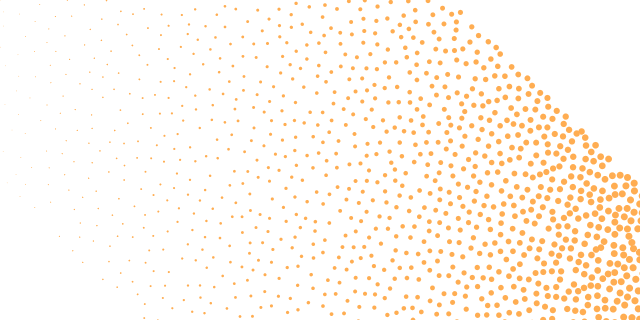
Give the GLSL for this background, as a Shadertoy shader.

```glsl
// A diagonal band of orange halftone dots on white, sparse and tiny at the left,
// dense and large at the right. Dots live on a jittered, relaxed log-polar grid,
// so their spacing shrinks towards a focus far beyond the right edge.

const vec3 PAPER = vec3(1.0);
const vec3 ORANGE = vec3(1.0, 0.68, 0.32);

// Lengths are in canvas heights.
const vec2 FOCUS = vec2(3.9, 0.5);        // point the spacing shrinks towards
const float SPACING = 0.0147;             // dot spacing per distance from FOCUS
const float GRID_TURN = 0.45;             // grid rotation in radians
const float JITTER = 0.8;                 // random offset, in cells
const float PUSH = 0.35;                  // strength of the relaxation
const float RADIUS_MIN = 0.0009;
const float RADIUS_GAIN = 0.0102;
const float RADIUS_POWER = 1.12;
const float RADIUS_SPAN = 2.0;            // width over which the dots grow

// Band borders: points on the inner side of each line carry dots.
const vec2 UPPER_NORMAL = vec2(0.701, 0.713);
const float UPPER_OFFSET = 1.694;
const vec2 LOWER_NORMAL = vec2(0.723, 0.691);
const float LOWER_OFFSET = 0.311;
const float EDGE_SNAP = 0.3;              // overshoot pulled to the border, in cells

vec2 hash22(vec2 p) {
    vec3 q = fract(p.xyx * vec3(0.1031, 0.1030, 0.0973));
    q += dot(q, q.yzx + 33.33);
    return fract((q.xx + q.yz) * q.zy);
}

mat2 rotation(float a) {
    return mat2(cos(a), sin(a), -sin(a), cos(a));
}

// Conformal map from canvas to grid, and back.
vec2 toGrid(vec2 p) {
    vec2 d = FOCUS - p;
    return rotation(GRID_TURN) * vec2(log(length(d)), atan(d.y, d.x)) / SPACING;
}

vec2 toCanvas(vec2 g) {
    vec2 polar = rotation(-GRID_TURN) * g * SPACING;
    return FOCUS - exp(polar.x) * vec2(cos(polar.y), sin(polar.y));
}

vec2 jitteredPoint(vec2 cell) {
    return cell + 0.5 + JITTER * (hash22(cell + 500.0) - 0.5);
}

// Pushes a point away from neighbours closer than one cell.
vec2 relaxedPoint(vec2 cell) {
    vec2 point = jitteredPoint(cell);
    vec2 push = vec2(0.0);
    for (int y = -1; y <= 1; y++) {
        for (int x = -1; x <= 1; x++) {
            if (x == 0 && y == 0) continue;
            vec2 away = point - jitteredPoint(cell + vec2(x, y));
            float gap = max(length(away), 0.001);
            push += away / gap * max(1.0 - gap, 0.0);
        }
    }
    return point + PUSH * push;
}

float dotCoverage(vec2 p, vec2 cell, float pixel) {
    vec2 center = toCanvas(relaxedPoint(cell));
    float cellSize = SPACING * length(FOCUS - center);

    // Keep dots inside the band and line up those just past its upper border.
    float beyond = dot(center, UPPER_NORMAL) - UPPER_OFFSET;
    if (beyond > EDGE_SNAP * cellSize) return 0.0;
    if (dot(center, LOWER_NORMAL) < LOWER_OFFSET) return 0.0;
    center -= UPPER_NORMAL * max(beyond, 0.0);

    float growth = pow(max(center.x, 0.0) / RADIUS_SPAN, RADIUS_POWER);
    float radius = RADIUS_MIN + RADIUS_GAIN * growth;
    float disc = clamp(0.5 + (radius - length(p - center)) / pixel, 0.0, 1.0);
    return disc * min(1.0, 2.0 * radius / pixel);  // fade dots thinner than a pixel
}

void mainImage(out vec4 fragColor, in vec2 fragCoord) {
    float pixel = 1.0 / iResolution.y;
    vec2 p = fragCoord * pixel;
    vec2 home = floor(toGrid(p));

    float ink = 0.0;
    for (int y = -1; y <= 1; y++) {
        for (int x = -1; x <= 1; x++) {
            ink = max(ink, dotCoverage(p, home + vec2(x, y), pixel));
        }
    }
    fragColor = vec4(mix(PAPER, ORANGE, ink), 1.0);
}
```
